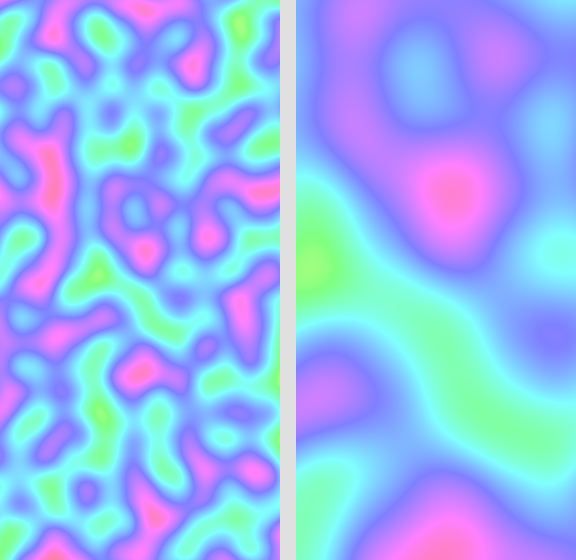
Left: the whole. Right: its middle third, enlarged.
This texture is drawn by a Shadertoy shader. Its source:

```glsl
const float CELLS_ACROSS = 6.0;
const float BROAD_SCALE = 0.42;
const float MEAN_HUE = 0.605;
const float FINE_SWING = 0.54;
const float BROAD_SWING = 0.20;
const float SATURATION = 0.5;

// Integer hash of a lattice point, giving two values in -1..1
vec2 hash2(ivec2 cell, uint seed) {
    uvec2 q = uvec2(cell + 1000) * uvec2(1597u, 3812u) + seed;
    uint n = (q.x ^ q.y) * 2654435u;
    n = (n ^ (n >> 15)) * 739391u;
    n ^= n >> 13;
    uint m = (n ^ (n >> 11)) * 277803u;
    m ^= m >> 14;
    return vec2(n & 65535u, m & 65535u) / 32767.5 - 1.0;
}

// Contribution of one lattice corner: unit gradient dotted with the offset
float cornerSlope(ivec2 cell, vec2 offset, uint seed) {
    vec2 gradient = normalize(hash2(cell, seed) + 0.0001);
    return dot(gradient, offset);
}

// Gradient noise with quintic blending, roughly -0.7..0.7
float gradientNoise(vec2 p, uint seed) {
    ivec2 cell = ivec2(floor(p));
    vec2 f = fract(p);
    vec2 blend = f * f * f * (f * (f * 6.0 - 15.0) + 10.0);
    float lowLeft = cornerSlope(cell, f, seed);
    float lowRight = cornerSlope(cell + ivec2(1, 0), f - vec2(1.0, 0.0), seed);
    float topLeft = cornerSlope(cell + ivec2(0, 1), f - vec2(0.0, 1.0), seed);
    float topRight = cornerSlope(cell + ivec2(1, 1), f - vec2(1.0), seed);
    return mix(mix(lowLeft, lowRight, blend.x), mix(topLeft, topRight, blend.x), blend.y);
}

// Full-brightness colour wheel, washed out towards white
vec3 pastelHue(float hue, float saturation) {
    vec3 wheel = abs(fract(hue + vec3(0.0, 2.0, 1.0) / 3.0) * 6.0 - 3.0) - 1.0;
    return mix(vec3(1.0), clamp(wheel, 0.0, 1.0), saturation);
}

void mainImage(out vec4 fragColor, in vec2 fragCoord) {
    vec2 p = fragCoord / iResolution.x * CELLS_ACROSS + vec2(0.37, 0.61);

    // Small blobs over a gentle broad drift
    float blobs = gradientNoise(p, 17u);
    float drift = gradientNoise(p * BROAD_SCALE, 91u);
    float hue = MEAN_HUE + FINE_SWING * blobs + BROAD_SWING * drift;

    fragColor = vec4(pastelHue(hue, SATURATION), 1.0);
}
```
